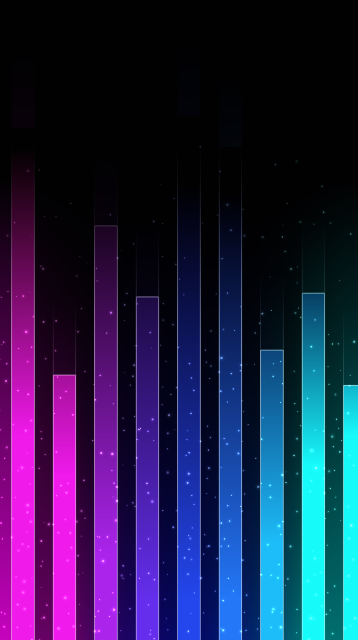
This background is drawn by a WebGL 1 fragment shader. Its source:

```glsl
precision highp float;
uniform vec2 u_resolution;

#define PITCH 0.1159
#define FIRST_CENTER 0.0642
#define HALF_WIDTH 0.0315
#define LINE_WIDTH 0.0012
#define LINE_GLOW 0.72
#define GHOST_HEIGHT 0.12
#define GAP_LIGHT 0.45
#define DOT_CELL 0.05
#define DOT_DENSITY 0.42
#define DOT_RADIUS 0.0042

float hash(vec2 p) {
    vec3 q = fract(p.xyx * vec3(0.1031, 0.1030, 0.0973));
    q += dot(q, q.yzx + 33.33);
    return fract((q.x + q.y) * q.z);
}

// Height of each bar, as a share of the canvas
float barTop(float index) {
    vec3 left = vec3(0.80, 0.414, 0.647);
    vec3 middle = vec3(0.536, 0.82, 0.77);
    vec3 right = vec3(0.453, 0.542, 0.398);
    vec3 group = index < 2.5 ? left : index < 5.5 ? middle : right;
    float slot = mod(index, 3.0);
    return slot < 0.5 ? group.x : slot < 1.5 ? group.y : group.z;
}

// Spectrum from magenta on the left to cyan on the right
vec3 spectrum(float x) {
    vec3 c = vec3(0.94, 0.10, 0.92);
    c = mix(c, vec3(0.40, 0.18, 0.93), smoothstep(0.17, 0.42, x));
    c = mix(c, vec3(0.14, 0.28, 0.93), smoothstep(0.40, 0.53, x));
    c = mix(c, vec3(0.14, 0.47, 0.97), smoothstep(0.53, 0.65, x));
    return mix(c, vec3(0.09, 0.98, 0.98), smoothstep(0.64, 0.87, x));
}

float line(float dist, float pixel) {
    return 1.0 - smoothstep(LINE_WIDTH - 0.5 * pixel, LINE_WIDTH + 0.5 * pixel, abs(dist));
}

// Brightness of the bars: dark above, full colour below
vec3 barLevel(float x, float y) {
    float start = mix(0.78, 0.65, x);
    float full = mix(0.06, 0.32, smoothstep(0.1, 0.45, abs(x - 0.52)));
    float level = clamp((start - y) / (start - full), 0.0, 1.0);
    return pow(vec3(level), vec3(1.0, 1.2, mix(1.2, 0.75, x)));
}

// Dim light between the bars, stronger at both sides
vec3 gapLight(float x, float y, vec3 hue) {
    float side = smoothstep(0.2, 0.5, abs(x - 0.5));
    float level = pow(clamp(1.0 - y / 0.72, 0.0, 1.0), mix(2.0, 1.0, side));
    float margin = 1.0 - smoothstep(0.02, 0.1, x);
    return hue * hue * level * (GAP_LIGHT + 0.42 * margin);
}

// Glowing dots scattered over two shifted grids
float dots(vec2 p, float height) {
    float light = 0.0;
    for (int i = 0; i < 2; i++) {
        float layer = float(i);
        vec2 grid = p / (DOT_CELL * (1.0 - 0.25 * layer)) + layer * vec2(17.3, 41.7);
        vec2 cell = floor(grid);
        vec2 spot = 0.2 + 0.6 * vec2(hash(cell + 3.1), hash(cell + 71.7));
        float dist = length(grid - cell - spot) * DOT_CELL * (1.0 - 0.25 * layer);
        float radius = DOT_RADIUS * mix(0.55, 1.2, hash(cell + 29.5)) * (1.0 - 0.3 * layer);
        float chance = DOT_DENSITY * (1.0 - smoothstep(0.3, 0.84, height));
        float present = step(hash(cell + 113.9), chance);
        float core = 1.0 - smoothstep(0.25 * radius, radius, dist);
        float halo = exp(-dist * dist / (radius * radius * 1.6));
        light += present * (0.7 * core + 0.25 * halo) * mix(0.5, 1.0, hash(cell + 7.7));
    }
    return light;
}

void main() {
    vec2 uv = gl_FragCoord.xy / u_resolution;
    vec2 p = gl_FragCoord.xy / u_resolution.x;
    float pixel = 1.0 / u_resolution.x;
    float aspect = u_resolution.y / u_resolution.x;

    // Nearest bar
    float index = floor((uv.x - FIRST_CENTER) / PITCH + 0.5);
    float center = FIRST_CENTER + index * PITCH;
    float top = barTop(index);
    float sideDist = abs(uv.x - center) - HALF_WIDTH;
    float topDist = (uv.y - top) * aspect;
    float column = 1.0 - smoothstep(-0.5 * pixel, 0.5 * pixel, sideDist);
    float below = 1.0 - smoothstep(-0.5 * pixel, 0.5 * pixel, topDist);

    // Background and bar body
    vec3 hue = spectrum(uv.x);
    vec3 color = vec3(0.002, 0.002, 0.006) + gapLight(uv.x, uv.y, hue);
    vec3 body = spectrum(center) * barLevel(center, uv.y);
    color = mix(color, max(body, color), column * below);

    // Faint extension above each bar
    float ghost = (1.0 - below) * clamp(1.0 - (uv.y - top) / GHOST_HEIGHT, 0.0, 1.0);
    color += hue * column * ghost * 0.035;

    // Thin outlines
    float fade = 1.0 - smoothstep(0.42, 0.80, uv.y);
    vec3 outline = mix(hue, vec3(1.0), 0.72);
    float sides = line(sideDist, pixel) * fade * (below + 0.3 * ghost);
    float cap = line(topDist, pixel) * column * (1.0 - smoothstep(0.5, 0.76, top));
    color = mix(color, outline, LINE_GLOW * max(sides, cap));

    // Dots, brighter near the bottom
    float strength = mix(0.95, 0.3, smoothstep(0.25, 0.8, uv.y)) * mix(0.75, 1.0, column);
    color += mix(hue, vec3(1.0), 0.5) * dots(p, uv.y) * strength;

    gl_FragColor = vec4(clamp(color, 0.0, 1.0), 1.0);
}
```
